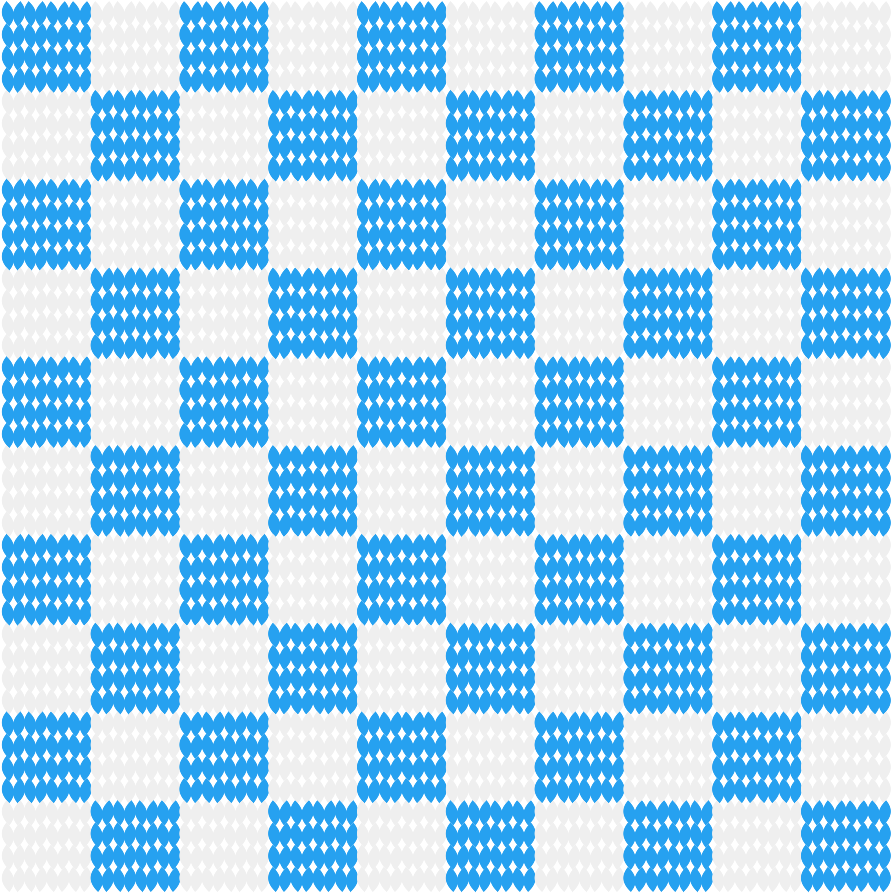
A WebGL 2 fragment shader for this pattern:

```glsl
#version 300 es
precision highp float;
// Knitted checkerboard: ten by ten squares of blue and pale grey stitches.
// Each square holds 8 x 4 leaf-shaped stitches leaning in V pairs; nearby
// leaves are painted in row order so that their tips overlap the row above.

uniform vec2 u_resolution;
out vec4 fragColor;

// Layout, as fractions of the canvas, measured from the upper left.
const vec2 MARGIN = vec2(0.0026, 0.0013);
const float SQUARES = 10.0;
const vec2 STITCHES_PER_SQUARE = vec2(8.0, 4.0);
const vec2 STITCH_PITCH = vec2(0.0991) / STITCHES_PER_SQUARE;
const vec2 LEAF_HALF_SIZE = vec2(0.0067, 0.0140);
const float LEAN = 0.0016; // sideways shift of a leaf at its tips

const vec3 BACKGROUND = vec3(1.0);
const vec3 BLUE_YARN = vec3(0.15, 0.63, 0.94);
const vec3 PALE_YARN = vec3(0.937);

// Approximate signed distance to a pointed leaf with parabolic sides.
float leafDistance(vec2 p, float lean) {
    float t = p.y / LEAF_HALF_SIZE.y;
    float x = p.x - lean * t;
    float edge = abs(x) - LEAF_HALF_SIZE.x * (1.0 - t * t);
    float slope = 2.0 * LEAF_HALF_SIZE.x * t / LEAF_HALF_SIZE.y
                - sign(x) * lean / LEAF_HALF_SIZE.y;
    return edge / length(vec2(1.0, slope));
}

// The upper left square is blue.
vec3 yarnColor(vec2 stitch) {
    vec2 square = floor(stitch / STITCHES_PER_SQUARE);
    return mod(square.x + square.y, 2.0) < 0.5 ? BLUE_YARN : PALE_YARN;
}

bool insideFabric(vec2 stitch) {
    vec2 count = SQUARES * STITCHES_PER_SQUARE;
    return all(greaterThanEqual(stitch, vec2(0.0))) && all(lessThan(stitch, count));
}

void main() {
    vec2 uv = gl_FragCoord.xy / u_resolution;
    vec2 p = vec2(uv.x, 1.0 - uv.y) - MARGIN;
    float halfPixel = 0.5 / min(u_resolution.x, u_resolution.y);
    vec2 home = floor(p / STITCH_PITCH);
    vec3 color = BACKGROUND;

    // Paint the neighbouring stitches, upper rows first.
    for (int row = -1; row <= 1; row++) {
        for (int column = -1; column <= 1; column++) {
            vec2 stitch = home + vec2(column, row);
            if (!insideFabric(stitch)) continue;

            vec2 center = vec2((stitch.x + 0.5) * STITCH_PITCH.x,
                               stitch.y * STITCH_PITCH.y + LEAF_HALF_SIZE.y);
            // Even columns lean inward downward, odd ones mirror them.
            float lean = mod(stitch.x, 2.0) < 0.5 ? LEAN : -LEAN;
            float d = leafDistance(p - center, lean);
            float coverage = 1.0 - smoothstep(-halfPixel, halfPixel, d);
            color = mix(color, yarnColor(stitch), coverage);
        }
    }
    fragColor = vec4(color, 1.0);
}
```
